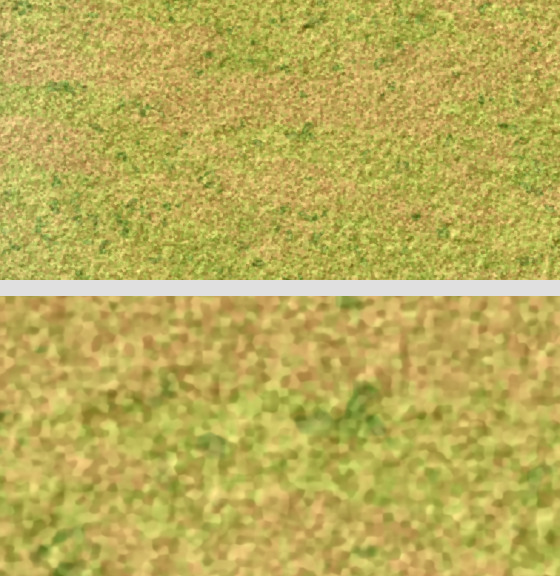
Top, the full canvas; bottom, a detail of the centre.
Reproduce this texture procedurally as a WebGL 1 fragment shader.

```glsl
precision highp float;
// Sunlit meadow seen from above: fine grass grain, lit clumps, green tufts and
// dry streaks. Every layer is a soft cellular noise, which blends the random
// values of nearby scattered points, sampled at a different scale.

uniform vec2 u_resolution;

const vec3 LUSH = vec3(0.62, 0.655, 0.265);
const vec3 MEADOW = vec3(0.715, 0.695, 0.315);
const vec3 DRY = vec3(0.78, 0.665, 0.365);
const vec3 TUFT = vec3(0.45, 0.53, 0.20);
const vec3 SUNLIGHT = vec3(1.0, 0.99, 0.86);
const vec2 TO_SUN = vec2(-0.6, 0.8);

vec3 hash3(vec2 cell) {
  vec3 h = fract(cell.xyx * vec3(0.1031, 0.1030, 0.0973));
  h += dot(h, h.yxz + 33.33);
  return fract((h.xxy + h.yzz) * h.zyx);
}

// Soft cellular noise, roughly -0.5 to 0.5.
float cells(vec2 p, float seed) {
  vec2 base = floor(p);
  vec2 local = p - base;
  float sum = 0.0;
  float total = 0.0;
  for (int j = -1; j <= 1; j++) {
    for (int i = -1; i <= 1; i++) {
      vec2 offset = vec2(float(i), float(j));
      vec3 h = hash3(base + offset + seed);
      vec2 d = offset + 0.15 + 0.7 * h.xy - local;
      float weight = exp(-6.0 * dot(d, d));
      sum += weight * (h.z - 0.5);
      total += weight;
    }
  }
  return sum / total;
}

// Two octaves of cells for ragged patches.
float patches(vec2 p, float seed) {
  return 0.65 * cells(p, seed) + 0.35 * cells(p * 2.7, seed + 19.0);
}

// Brightness of slopes that face the sun, for bumps of the given frequency.
float relief(vec2 p, float frequency, float seed) {
  vec2 q = p * frequency;
  return cells(q, seed) - cells(q + 0.45 * TO_SUN, seed);
}

void main() {
  vec2 p = gl_FragCoord.xy / u_resolution.y;
  float across = gl_FragCoord.x / u_resolution.x;

  // Dry streaks run nearly level and sink slightly to the right.
  vec2 streak = vec2(p.x, p.y + 0.1 * p.x);
  float ragged = 0.22 * cells(p * 26.0, 71.0);
  float dryZone = smoothstep(0.12, 0.45, streak.y) - 0.5;
  float dryness = patches(streak * vec2(2.6, 7.0), 11.0) + ragged + 0.16 * dryZone;
  float dry = smoothstep(-0.05, 0.3, dryness);
  float lush = smoothstep(0.0, 0.3, patches(p * vec2(5.0, 7.0), 43.0) + ragged);

  vec3 color = mix(MEADOW, LUSH, 0.75 * lush);
  color = mix(color, DRY, 0.85 * dry);

  // Small dark green tufts, rarer where the grass is dry.
  float tuftNoise = cells(p * vec2(17.0, 21.0), 83.0) + 0.6 * cells(p * 48.0, 97.0);
  float tuft = smoothstep(0.24, 0.6, tuftNoise + 0.1 * lush - 0.18 * dry);
  color = mix(color, TUFT, 0.75 * tuft);

  // Light on clumps and blades; the right side has deeper relief.
  float depth = mix(0.13, 0.2, across) * (1.0 - 0.4 * dry);
  float tone = depth * relief(p, 34.0, 131.0);
  tone += 0.14 * relief(p, 62.0, 157.0);
  tone += 0.24 * cells(p * vec2(98.0, 108.0), 173.0);
  tone += 0.05 * cells(p * 9.0, 191.0);
  color += tone * SUNLIGHT;

  // Blades vary between straw and leaf green.
  float hue = cells(p * 74.0, 211.0);
  color += hue * vec3(0.08, -0.045, 0.03);

  // Pale haze toward the left edge.
  color += vec3(0.02, 0.025, 0.06) * (1.0 - smoothstep(0.0, 0.3, across));

  gl_FragColor = vec4(clamp(color, 0.0, 1.0), 1.0);
}
```
